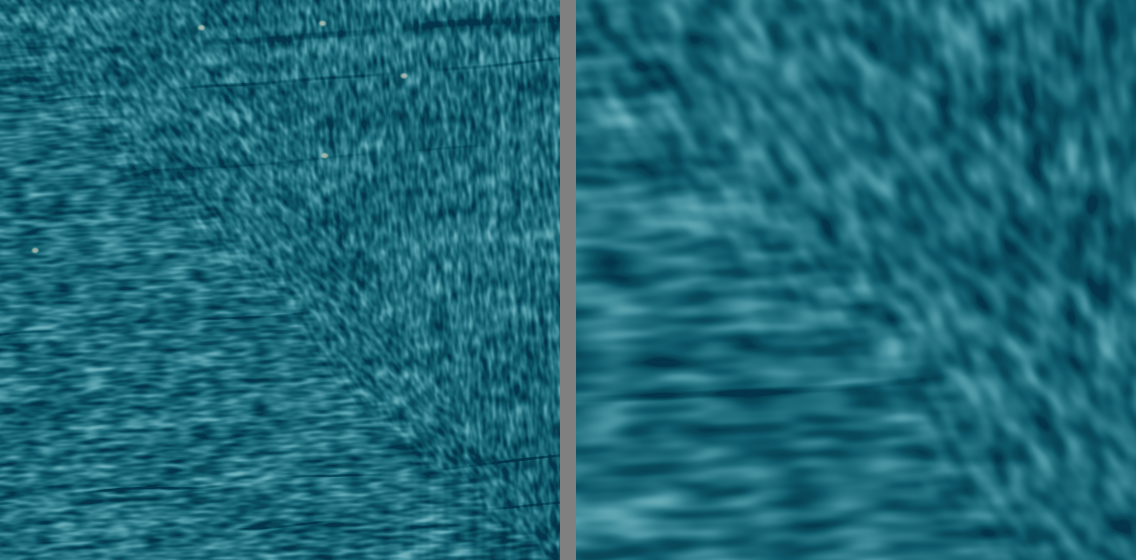
Left: the whole. Right: its middle third, enlarged.
Write a Shadertoy shader that draws this texture.

```glsl
// Teal brushed cloth: level streaks turn through slanted nap into upright ticks, with dark creases.

const float NOISE_GAIN = 4.6;   // brings gradient noise to about unit deviation
const vec3 SPECK_COLOR = vec3(0.80, 0.82, 0.74);

// Height at the left edge, half thickness, darkness
const vec3 CREASES[6] = vec3[6](
    vec3(0.893, 0.0055, 1.5), vec3(0.816, 0.0028, 1.5), vec3(0.672, 0.0025, 0.7),
    vec3(0.402, 0.0020, 1.2), vec3(0.104, 0.0022, 2.4), vec3(0.022, 0.0020, 1.4));

float hash(vec2 p) {
    uvec2 q = uvec2(ivec2(p)) * uvec2(1597334u, 3812015u);
    uint n = (q.x ^ q.y) * 1597334u;
    n = (n ^ (n >> 15)) * 2246822u;
    n ^= n >> 13;
    return float(n & 65535u) / 65536.0;
}

float cornerSlope(vec2 cell, vec2 offset) {
    float angle = 6.28318 * hash(cell);
    return dot(vec2(cos(angle), sin(angle)), offset);
}

float gradientNoise(vec2 p) {
    vec2 cell = floor(p), f = p - cell;
    vec2 w = f * f * f * (f * (f * 6.0 - 15.0) + 10.0);
    vec2 e = vec2(1.0, 0.0);
    float low = mix(cornerSlope(cell, f), cornerSlope(cell + e.xy, f - e.xy), w.x);
    float high = mix(cornerSlope(cell + e.yx, f - e.yx), cornerSlope(cell + e.xx, f - e.xx), w.x);
    return NOISE_GAIN * mix(low, high, w.y);
}

vec2 rotate(vec2 p, float angle) {
    float c = cos(angle), s = sin(angle);
    return vec2(c * p.x + s * p.y, c * p.y - s * p.x);
}

// Strokes along the given angle; frequency is (along, across)
float strokes(vec2 uv, float angle, vec2 frequency, float seed) {
    vec2 p = rotate(uv, angle) * frequency + seed;
    return 0.82 * gradientNoise(p) + 0.57 * gradientNoise(p * vec2(1.9, 1.45) + 37.3);
}

// Level, slanted and upright strokes blended on either side of a diagonal seam
float nap(vec2 uv) {
    float seam = 0.7 * (uv.x + uv.y - 0.96) + 0.012 * gradientNoise(uv * 9.0);
    float softness = mix(0.012, 0.13, clamp(uv.y, 0.0, 1.0));
    float crossed = smoothstep(-softness, softness, seam);
    float turned = smoothstep(0.08, 0.65, seam / mix(0.1, 0.9, uv.y * sqrt(uv.y)));
    vec3 share = vec3(1.0 - crossed, crossed * (1.0 - turned), crossed * turned);
    vec3 layers = vec3(strokes(uv, 0.045, vec2(20.0, 98.0), 11.0),
                       strokes(uv, -0.95, vec2(36.0, 82.0), 53.0),
                       strokes(uv, -1.48, vec2(30.0, 98.0), 91.0));
    return dot(share, layers) / length(share);
}

float crease(vec2 uv, vec3 shape, float seed) {
    float line = shape.x + 0.078 * uv.x + 0.0025 * gradientNoise(vec2(uv.x * 5.0, seed));
    float edge = 1.0 - smoothstep(0.3, 1.6, abs(uv.y - line) / shape.y);
    float worn = smoothstep(-1.2, 0.9, gradientNoise(vec2(uv.x * 6.0 + 3.0, seed + 0.4)));
    return shape.z * edge * worn;
}

// Tone is in standard deviations around the middle teal
vec3 tealRamp(float tone) {
    vec3 color = mix(vec3(0.01, 0.21, 0.30), vec3(0.03, 0.29, 0.36), smoothstep(-2.3, -1.4, tone));
    color = mix(color, vec3(0.05, 0.35, 0.42), clamp((tone + 1.34) / 0.68, 0.0, 1.0));
    color = mix(color, vec3(0.10, 0.41, 0.47), clamp((tone + 0.66) / 0.67, 0.0, 1.0));
    color = mix(color, vec3(0.16, 0.47, 0.53), clamp((tone - 0.01) / 0.76, 0.0, 1.0));
    color = mix(color, vec3(0.26, 0.56, 0.62), clamp((tone - 0.77) / 0.93, 0.0, 1.0));
    return mix(color, vec3(0.42, 0.69, 0.73), clamp((tone - 1.70) / 1.5, 0.0, 1.0));
}

void mainImage(out vec4 fragColor, in vec2 fragCoord) {
    vec2 uv = fragCoord / iResolution.xy;
    vec2 tilted = rotate(uv, 0.07);

    // Fine nap over mottled patches
    float tone = 0.08 + 0.78 * nap(uv);
    tone += 0.34 * gradientNoise(tilted * vec2(24.0, 38.0) + 17.0);
    tone += 0.22 * gradientNoise(tilted * vec2(7.0, 11.0) + 71.0);

    // Worn level bands, strongest near the top
    float bandStrength = mix(0.20, 0.50, smoothstep(0.65, 1.0, uv.y));
    tone += bandStrength * gradientNoise(tilted * vec2(2.2, 24.0) + 29.0);

    // Long level threads at lower left, upright threads at right
    float lowerLeft = smoothstep(0.08, -0.12, uv.x + uv.y - 0.96) * smoothstep(0.65, 0.15, uv.y);
    tone += 0.50 * lowerLeft * gradientNoise(tilted * vec2(6.0, 92.0) + 5.0);
    float rightSide = smoothstep(0.55, 1.0, uv.x);
    tone += 0.35 * rightSide * gradientNoise(uv * vec2(75.0, 4.0) + 43.0);
    tone -= 0.9 * smoothstep(0.28, 0.0, length((uv - vec2(0.98, 0.06)) * vec2(1.0, 0.8)));

    for (int i = 0; i < 6; i++) {
        tone -= crease(uv, CREASES[i], 7.3 * float(i) + 2.3);
    }
    vec3 color = tealRamp(tone);

    // A few pale flecks of lint
    for (int i = 0; i < 5; i++) {
        vec2 center = vec2(hash(vec2(i, 3)), mix(0.5, 1.0, hash(vec2(i, 8))));
        float fleck = 1.0 - smoothstep(0.002, 0.007, length((uv - center) * vec2(0.8, 1.0)));
        color = mix(color, SPECK_COLOR, 0.75 * fleck);
    }
    fragColor = vec4(color, 1.0);
}
```
